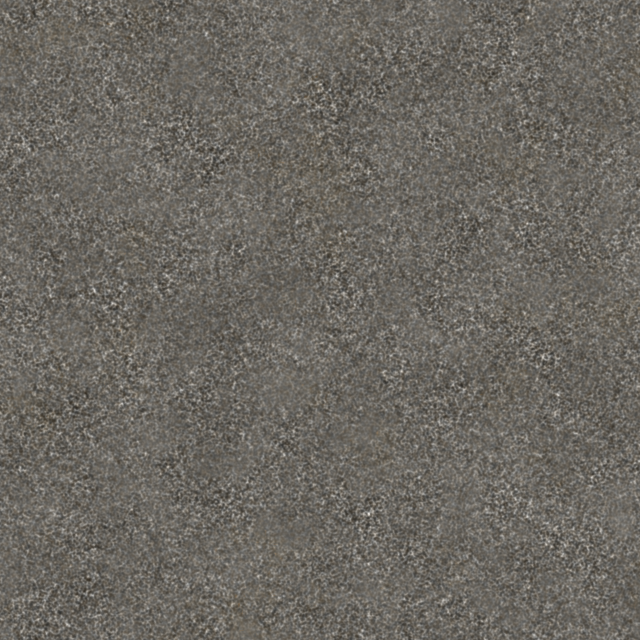
Give the GLSL for this texture, as a WebGL 2 fragment shader.

```glsl
#version 300 es
precision highp float;

// Weathered grey stone: fine, slightly blurred mineral grain with pale and
// dark flecks, built from rotated layers of gradient noise. Broader noise
// varies the tone, the grain contrast and the faint ochre staining.

uniform vec2 u_resolution;
out vec4 fragColor;

const float NOISE_SIGMA = 0.214;  // standard deviation of gradientNoise

uint hash(uvec2 cell, uint seed) {
    uint h = cell.x * 1597334677u ^ cell.y * 3812015801u ^ seed * 2798796415u;
    h = (h ^ (h >> 16)) * 2146121005u;
    h = (h ^ (h >> 15)) * 2221713035u;
    return h ^ (h >> 16);
}

vec2 gradientAt(vec2 cell, uint seed) {
    uint h = hash(uvec2(ivec2(cell) + 4096), seed);
    float angle = 6.28318 * float(h & 65535u) / 65536.0;
    return vec2(cos(angle), sin(angle));
}

float gradientNoise(vec2 p, uint seed) {
    vec2 cell = floor(p);
    vec2 f = p - cell;
    vec2 w = f * f * f * (f * (f * 6.0 - 15.0) + 10.0);
    vec2 e = vec2(0.0, 1.0);
    float a = dot(gradientAt(cell, seed), f);
    float b = dot(gradientAt(cell + e.yx, seed), f - e.yx);
    float c = dot(gradientAt(cell + e.xy, seed), f - e.xy);
    float d = dot(gradientAt(cell + e.yy, seed), f - e.yy);
    return mix(mix(a, b, w.x), mix(c, d, w.x), w.y);
}

// Unit-variance noise on a rotated grid, which hides the lattice directions.
float layer(vec2 uv, float frequency, float angle, uint seed) {
    float c = cos(angle), s = sin(angle);
    vec2 p = mat2(c, s, -s, c) * uv * frequency;
    return gradientNoise(p, seed) / NOISE_SIGMA;
}

// Mottling: four octaves with gently falling weights.
float mottle(vec2 uv, float frequency, uint seed) {
    float sum = 0.0;
    float weight = 0.6;
    for (uint i = 0u; i < 4u; i++) {
        sum += weight * layer(uv, frequency, 0.5 + 0.9 * float(i), seed + i);
        frequency *= 2.1;
        weight *= 0.85;
    }
    return sum;
}

// Mineral grain, skewed so that pale flecks stand out above the dark pits.
float mineralGrain(vec2 uv) {
    float g = 0.62 * layer(uv, 245.0, 0.4, 11u)
            + 0.50 * layer(uv, 190.0, 2.6, 12u)
            + 0.48 * layer(uv, 125.0, 1.1, 13u)
            + 0.34 * layer(uv, 68.0, 2.0, 14u);
    return g + 0.10 * (g * g - 1.0);
}

vec3 stoneColour(float tone) {
    return vec3(tone + 0.014, tone, tone - 0.025);
}

void main() {
    vec2 uv = gl_FragCoord.xy / min(u_resolution.x, u_resolution.y);

    // Variation in tone and roughness
    float tonePatch = mottle(uv, 6.0, 21u);
    float roughness = clamp(1.0 + 0.24 * mottle(uv, 8.0, 31u), 0.5, 1.7);
    float tone = 0.407 + 0.014 * tonePatch + 0.060 * roughness * mineralGrain(uv);
    vec3 colour = stoneColour(tone);

    // Small warm and cool shifts between grains
    float warmth = layer(uv, 130.0, 0.8, 41u);
    colour += vec3(0.006, 0.0, -0.007) * warmth;

    // Ochre staining with scattered rusty flecks
    float stain = smoothstep(0.4, 2.4, mottle(uv, 5.0, 51u));
    float fleck = smoothstep(1.6, 2.6, layer(uv, 150.0, 1.7, 61u));
    colour += vec3(0.008, 0.002, -0.010) * stain;
    colour += vec3(0.050, 0.010, -0.032) * fleck * (0.25 + 0.75 * stain);

    fragColor = vec4(clamp(colour, 0.0, 1.0), 1.0);
}
```
